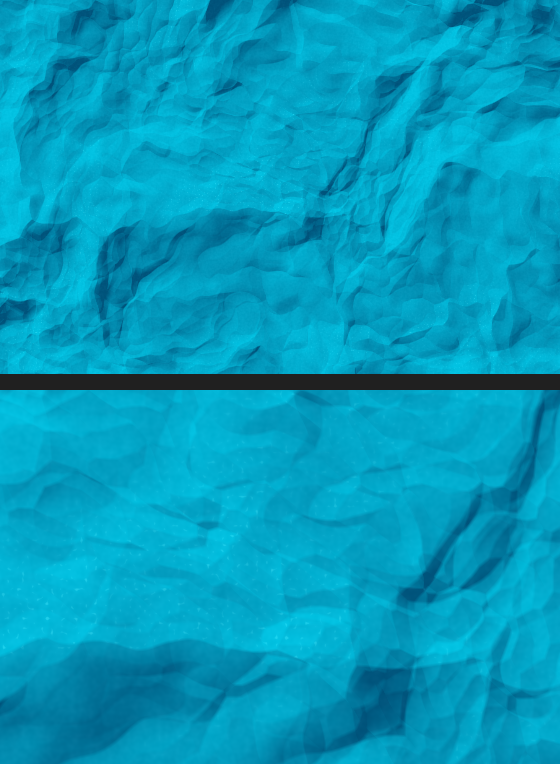
Top: the whole. Bottom: its middle third, enlarged.
This texture is drawn by a Shadertoy shader. Its source:

```glsl
// Crumpled sheet of turquoise paper with sharp creases, soft hollows and a faint glitter.

#define FOLD_SCALE 2.3              // large folds per canvas height
#define FOLD_FALLOFF 0.88           // slope kept by each finer fold layer
#define CREASE_DEPTH 0.50           // strength of the long wandering creases
#define WARP 0.12                   // bending of the fold lines
#define SHARP_STEP 0.0035           // width of a crease edge
#define SOFT_STEP 0.028             // width of the soft shading
#define CONTRAST 0.80
#define EXPOSURE 0.22
#define GRAIN 0.013
#define GLITTER 0.10
#define LIGHT_DIR vec2(-0.60, 0.80) // towards the light

// Integer hash giving two values in 0..1
vec2 hash2(vec2 cell) {
    uvec2 q = uvec2(ivec2(cell)) * uvec2(1597334673u, 3812015801u);
    uint n = (q.x ^ q.y) * 1597334673u;
    n = (n ^ (n >> 15)) * 2246822519u;
    n ^= n >> 13;
    return vec2(n & 65535u, n >> 16) / 65535.0;
}

float cornerSlope(vec2 cell, vec2 offset) {
    float angle = 6.2832 * hash2(cell).x;
    return dot(vec2(cos(angle), sin(angle)), offset);
}

float gradientNoise(vec2 p) {
    vec2 i = floor(p), f = p - i;
    vec2 u = f * f * f * (f * (f * 6.0 - 15.0) + 10.0);
    vec2 e = vec2(1.0, 0.0);
    float low = mix(cornerSlope(i, f), cornerSlope(i + e, f - e), u.x);
    float high = mix(cornerSlope(i + e.yx, f - e.yx), cornerSlope(i + 1.0, f - 1.0), u.x);
    return 1.4 * mix(low, high, u.y);
}

// Shallow bowls that meet in sharp ridges
float foldedCells(vec2 p) {
    vec2 i = floor(p), f = p - i;
    float nearest = 4.0;
    for (int y = -1; y <= 1; y++)
    for (int x = -1; x <= 1; x++) {
        vec2 cell = vec2(x, y);
        vec2 d = cell + mix(vec2(0.08), vec2(0.92), hash2(i + cell)) - f;
        nearest = min(nearest, dot(d, d));
    }
    return nearest;
}

float paperHeight(vec2 p) {
    // Bend the sheet softly, then kink it so that the folds break at angles
    vec2 q = p + WARP * vec2(gradientNoise(p * 2.1 + 3.7), gradientNoise(p * 2.1 + 41.3));
    q += 0.32 * WARP * abs(vec2(gradientNoise(p * 6.3 + 9.1), gradientNoise(p * 6.3 + 63.9)));
    q += 0.09 * WARP * vec2(gradientNoise(p * 19.0 + 2.3), gradientNoise(p * 19.0 + 35.7));

    // Alternate ridges and valleys, each layer finer and patchier
    float height = 0.0, scale = FOLD_SCALE, slope = 0.9, side = 1.0;
    mat2 turn = mat2(0.8, 0.6, -0.6, 0.8);
    vec2 r = q;
    for (int layer = 0; layer < 5; layer++) {
        float k = float(layer);
        float patchy = smoothstep(-0.4, 0.5, gradientNoise(p * 2.6 + 13.0 * k));
        float amount = mix(1.0, 0.2 + 1.1 * patchy, min(k, 1.0));
        height += side * slope * amount * foldedCells(r * scale + 7.3 * k) / scale;
        r = turn * r;
        scale *= 1.95;
        slope *= FOLD_FALLOFF;
        side = -side;
    }

    // Long creases
    vec2 s = turn * q * vec2(3.0, 3.8);
    height -= CREASE_DEPTH * abs(gradientNoise(s + 5.0)) / 3.4;
    height += CREASE_DEPTH * abs(gradientNoise(s.yx * 2.6 + 21.0)) / 8.8;
    return height;
}

// Turquoise ramp: shadows fall off quickly, lit faces level out
vec3 paperColor(float light) {
    light = clamp(light, -2.1, 2.2);
    float green = 0.615 + 0.102 * light - 0.016 * light * light;
    float blue = 0.83 - 0.93 * (0.70 - green);
    return vec3(0.01 * smoothstep(0.4, 0.6, green), green, blue);
}

void mainImage(out vec4 fragColor, in vec2 fragCoord) {
    vec2 p = fragCoord / iResolution.y;

    // Slope facing the light, at a fine and a broad width
    float here = paperHeight(p);
    float sharpSlope = (here - paperHeight(p + LIGHT_DIR * SHARP_STEP)) / SHARP_STEP;
    float softSlope = (here - paperHeight(p + LIGHT_DIR * SOFT_STEP)) / SOFT_STEP;
    float light = EXPOSURE + CONTRAST * (0.68 * sharpSlope + 0.28 * softSlope);

    // Broad tone and darker top edge
    light += 0.35 * gradientNoise(p * 1.5 + 31.0);
    light -= 0.55 * smoothstep(0.72, 1.0, p.y);
    vec3 color = paperColor(light);

    // Paper grain and glitter on the lit faces
    float speck = gradientNoise(p * 230.0);
    float litPatch = smoothstep(-0.5, 1.2, light) * smoothstep(-0.2, 0.5, gradientNoise(p * 3.4 + 77.0));
    color += GRAIN * (gradientNoise(p * 130.0 + 11.0) + 0.7 * speck);
    color += GLITTER * litPatch * smoothstep(0.4, 0.85, speck) * vec3(1.0, 0.7, 0.5);

    fragColor = vec4(clamp(color, 0.0, 1.0), 1.0);
}
```
